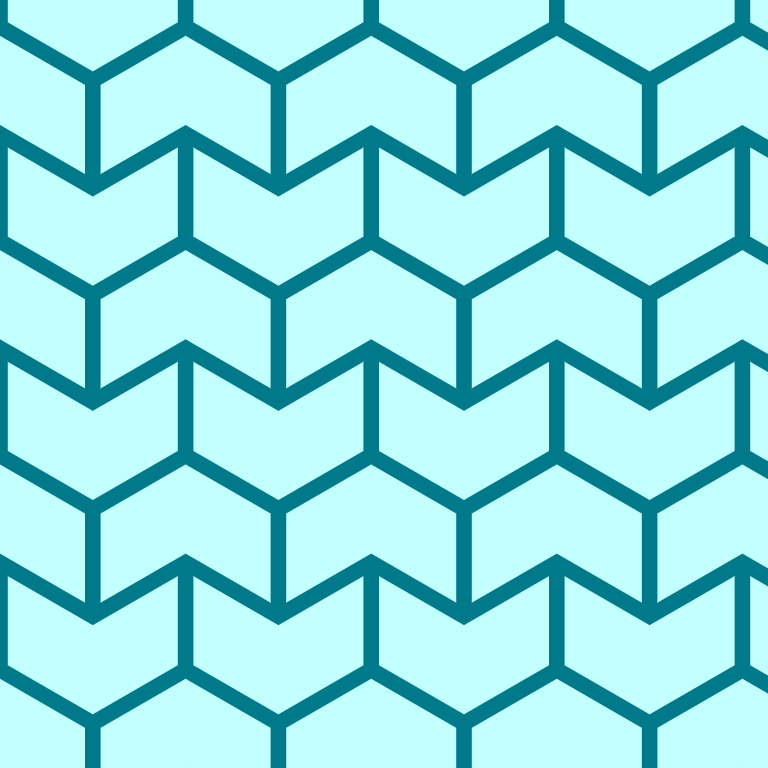
Write a three.js fragment shader that draws this pattern.

```glsl
varying vec2 vUv;

const vec3 TILE_COLOR = vec3(0.76, 1.0, 1.0);
const vec3 LINE_COLOR = vec3(0.0, 0.48, 0.54);
const float TILE_WIDTH = 0.24167;  // spacing of peaks across
const float LINE_WIDTH = 0.0203;
const float PEAK_Y = 0.5465;       // height of one zigzag's peaks
const float COS_30 = 0.866025;
const float TAN_30 = 0.57735;
const float ROW_HEIGHT = TILE_WIDTH * TAN_30;

// Distance to the nearest of a set of parallel lines
float repeatDistance(float x, float spacing) {
  return abs(fract(x / spacing + 0.5) - 0.5) * spacing;
}

// Distance to the chevron outlines
float chevronDistance(vec2 p) {
  // Flatten the zigzags into straight rows
  float drop = repeatDistance(p.x, TILE_WIDTH) * TAN_30;
  float rowY = p.y - PEAK_Y + drop;
  float zigzag = repeatDistance(rowY, ROW_HEIGHT) * COS_30;

  // Uprights shift half a tile on alternate rows
  float parity = mod(floor(rowY / ROW_HEIGHT), 2.0);
  float shift = (1.0 - parity) * 0.5 * TILE_WIDTH;
  float upright = repeatDistance(p.x - shift, TILE_WIDTH);

  return min(zigzag, upright);
}

void main() {
  float edge = chevronDistance(vUv) - 0.5 * LINE_WIDTH;

  // One-pixel edge smoothing
  float pixel = max(fwidth(vUv.x), 0.00001);
  float tile = clamp(edge / pixel + 0.5, 0.0, 1.0);

  gl_FragColor = vec4(mix(LINE_COLOR, TILE_COLOR, tile), 1.0);
}
```
